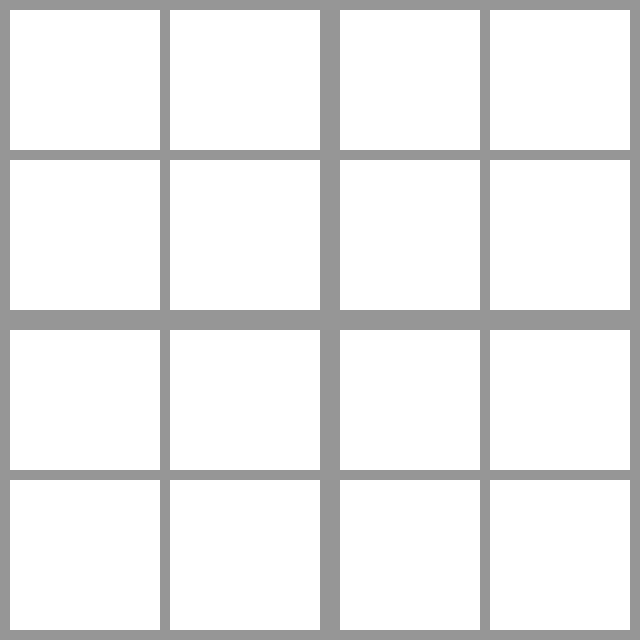
This pattern is drawn by a three.js fragment shader. Its source:

```glsl
varying vec2 vUv;

// Signed distance to a bar that wraps around the 64-unit canvas
float bar(float position, float center, float halfWidth) {
  return abs(mod(position - center + 32.0, 64.0) - 32.0) - halfWidth;
}

// Frame bars wrap the border, thin bars split each half, one wide bar divides the halves
float bars(float position, float divider) {
  float wide = min(bar(position, 0.0, 1.0), bar(position, divider, 1.0));
  float thin = min(bar(position, 16.5, 0.5), bar(position, 48.5, 0.5));
  return min(wide, thin);
}

void main() {
  vec2 p = vUv * 64.0;
  vec2 pixel = fwidth(p);

  // The vertical divider sits one unit right of center
  vec2 distances = vec2(bars(p.x, 33.0), bars(p.y, 32.0));
  vec2 coverage = clamp(0.5 - distances / pixel, 0.0, 1.0);

  vec3 pane = vec3(1.0);
  vec3 grid = vec3(0.588);
  gl_FragColor = vec4(mix(pane, grid, max(coverage.x, coverage.y)), 1.0);
}
```
